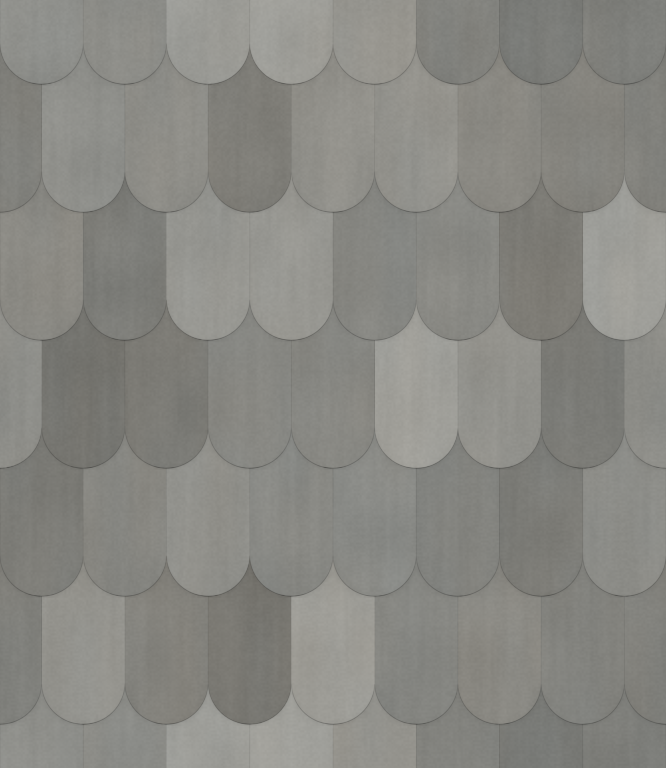
A WebGL 2 fragment shader for this texture:

```glsl
#version 300 es
precision highp float;
// Grey beaver-tail shingles: 8 round-ended tiles across and 6 staggered rows.
// Each row overlaps the one below; a hash picks the tone of every tile, and
// stretched value noise adds streaks, soft stains and fine grain.

uniform vec2 u_resolution;
out vec4 fragColor;

const float COLUMNS = 8.0;
const float ROWS = 6.0;
const float ROW_PITCH = 1.542;    // lengths are in tile widths
const float FIRST_BOTTOM = 1.014; // lowest point of the top row, from above
const float RADIUS = 0.5;
const float LINE_WIDTH = 0.009;
const float RIM_MARGIN = 0.02;    // room for the rim below the round end
const vec3 DARK_SLATE = vec3(0.462, 0.461, 0.442);
const vec3 LIGHT_SLATE = vec3(0.626, 0.626, 0.606);
const vec3 WARM_TINT = vec3(0.008, 0.0, -0.007);

float hash(vec2 p) {
  return fract(sin(dot(p, vec2(127.1, 311.7))) * 43758.5453);
}

float noise(vec2 p) {
  vec2 cell = floor(p);
  vec2 f = fract(p);
  f = f * f * (3.0 - 2.0 * f);
  float low = mix(hash(cell), hash(cell + vec2(1.0, 0.0)), f.x);
  float high = mix(hash(cell + vec2(0.0, 1.0)), hash(cell + 1.0), f.x);
  return mix(low, high, f.y);
}

float rowShift(float row) {
  return 0.5 * mod(row, 2.0);
}

// Position relative to the centre of the tile's round end, y downwards.
vec2 tileLocal(vec2 p, float row) {
  float bottom = FIRST_BOTTOM + row * ROW_PITCH;
  return vec2(fract(p.x - rowShift(row)) - 0.5, p.y - bottom + RADIUS);
}

// Wrapped column and row, so that the pattern tiles seamlessly.
vec2 tileId(vec2 p, float row) {
  return vec2(mod(floor(p.x - rowShift(row)), COLUMNS), mod(row, ROWS));
}

// Signed distance to a tile with straight sides and a semicircular end.
float tileDistance(vec2 q) {
  return length(vec2(q.x, max(q.y, 0.0))) - RADIUS;
}

float lineMask(float d, float width, float px) {
  return 1.0 - smoothstep(0.5 * width - 0.5 * px, 0.5 * width + 0.7 * px, abs(d));
}

// Flat tone of one tile with its streaks and stains.
vec3 slate(vec2 q, vec2 id) {
  vec2 seed = id * vec2(17.3, 29.1) + 5.0;
  vec3 color = mix(DARK_SLATE, LIGHT_SLATE, hash(id + 3.7));
  float streaks = noise(q * vec2(11.0, 0.9) + seed) - 0.5;
  float fineStreaks = noise(q * vec2(30.0, 2.0) + seed + 40.0) - 0.5;
  float stain = noise(q * vec2(2.2, 1.8) + seed + 80.0) - 0.5;
  float tint = noise(q * vec2(3.0, 1.2) + seed + 120.0) - 0.5;
  color += 0.018 * streaks + 0.008 * fineStreaks + 0.032 * stain;
  return color + WARM_TINT * (tint + hash(id + 9.1) - 0.4);
}

void main() {
  vec2 uv = gl_FragCoord.xy / u_resolution;
  vec2 p = vec2(uv.x, 1.0 - uv.y) * vec2(COLUMNS, ROWS * ROW_PITCH);
  float px = COLUMNS / u_resolution.x;

  // Front row at this height, and the row that shows between its round ends.
  float row = floor((p.y - FIRST_BOTTOM - RIM_MARGIN) / ROW_PITCH) + 1.0;
  vec2 front = tileLocal(p, row);
  vec2 back = tileLocal(p, row + 1.0);
  float d = tileDistance(front);
  float onArc = smoothstep(0.0, 0.03, front.y);

  // Faint joints between neighbours, and a soft shadow under the round ends.
  vec3 frontColor = slate(front, tileId(p, row));
  frontColor *= 1.0 - 0.07 * (1.0 - onArc) * lineMask(d, LINE_WIDTH, px);
  vec3 backColor = slate(back, tileId(p, row + 1.0));
  backColor *= 1.0 - 0.07 * lineMask(tileDistance(back), LINE_WIDTH, px);
  backColor *= 1.0 - 0.04 * exp(-max(d, 0.0) / 0.025);

  float outside = smoothstep(-0.5 * px, 0.5 * px, d) * onArc;
  vec3 color = mix(frontColor, backColor, outside);

  // Thin rim of the round end, strongest and slightly broken at its lowest part.
  float lowest = smoothstep(0.46, 0.5, front.y);
  float broken = noise(vec2(p.x * 30.0, row * 7.0));
  float rim = 0.10 + 0.08 * smoothstep(0.0, 0.5, front.y) + 0.18 * lowest * broken;
  color *= 1.0 - rim * onArc * lineMask(d, LINE_WIDTH, px);
  color *= 1.0 - 0.025 * onArc * exp(-abs(d) / 0.03);

  // Fine grain over the whole surface.
  color += 0.020 * (noise(p * 42.0) - 0.5) + 0.010 * (noise(p * 19.0 + 60.0) - 0.5);
  fragColor = vec4(color, 1.0);
}
```
